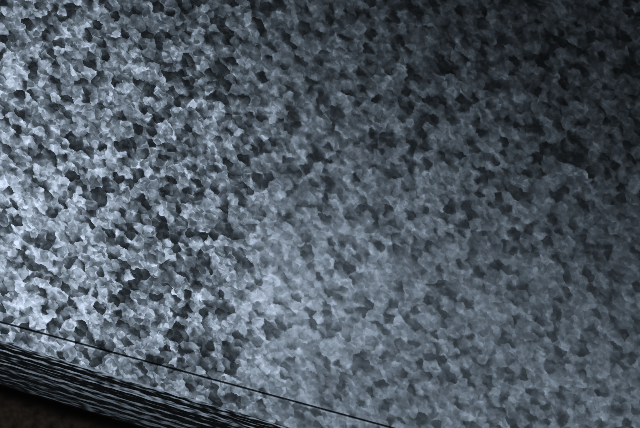
Give the GLSL for this texture, as a Shadertoy shader.

```glsl
// Galvanised steel sheet: crystalline zinc spangle lit by two soft glows,
// with the streaked edge of a sheet stack in the lower left corner.
// Soft Voronoi facets give the grains, gradient noise the mottling and glints.

vec2 hash2(vec2 p) {
    vec3 q = fract(vec3(p.xyx) * vec3(0.1031, 0.1030, 0.0973));
    q += dot(q, q.yzx + 33.33);
    return fract((q.xx + q.yz) * q.zy);
}

vec2 direction(float turn) {
    float angle = 6.2832 * turn;
    return vec2(cos(angle), sin(angle));
}

float cornerSlope(vec2 corner, vec2 offset) {
    return dot(direction(hash2(corner).x), offset);
}

float gradientNoise(vec2 p) {
    vec2 cell = floor(p), f = fract(p);
    vec2 u = f * f * f * (f * (f * 6.0 - 15.0) + 10.0);
    vec2 e = vec2(1.0, 0.0);
    float low = mix(cornerSlope(cell, f), cornerSlope(cell + e.xy, f - e.xy), u.x);
    float high = mix(cornerSlope(cell + e.yx, f - e.yx), cornerSlope(cell + e.xx, f - e.xx), u.x);
    return mix(low, high, u.y);
}

float fbm(vec2 p) {
    float sum = 0.0, weight = 0.6;
    for (int i = 0; i < 3; i++) {
        sum += weight * gradientNoise(p);
        p = mat2(1.6, 1.2, -1.2, 1.6) * p + 7.3;
        weight *= 0.55;
    }
    return sum;
}

// Tilted facets with random tones; sharpness sets how crisp their borders are
float spangle(vec2 p, float sharpness) {
    vec2 cell = floor(p);
    float sum = 0.0, total = 0.0;
    for (int y = -1; y <= 1; y++) {
        for (int x = -1; x <= 1; x++) {
            vec2 id = cell + vec2(x, y);
            vec2 toPoint = p - id - hash2(id);
            vec2 seed = hash2(id + 57.0);
            float tone = seed.x + 0.35 * dot(toPoint, direction(seed.y));
            float weight = exp(-sharpness * dot(toPoint, toPoint));
            sum += weight * tone;
            total += weight;
        }
    }
    return sum / max(total, 1e-9);
}

float glow(vec2 p, vec2 center, vec2 radius) {
    vec2 q = (p - center) / radius;
    return exp(-dot(q, q));
}

float sheetLight(vec2 p) {
    float shade = dot(p - vec2(0.75, 0.5), vec2(0.5, 0.7));
    float light = 0.36 - 0.24 * smoothstep(-0.1, 0.65, shade);
    light += 0.23 * glow(p, vec2(-0.04, 0.44), vec2(0.28, 0.34));
    float seam = smoothstep(0.53, 0.58, p.x);
    return light + 0.15 * mix(0.35, 1.0, seam) * glow(p, vec2(0.65, 0.27), vec2(0.25, 0.22));
}

float steelSheet(vec2 p) {
    // Focus is crisp on the left and soft past the seam
    float crisp = 1.0 - smoothstep(0.40, 0.72, p.x + 0.08 * fbm(p * 6.0));
    float upper = smoothstep(0.3, 0.8, p.y);
    vec2 warped = p + 0.012 * vec2(fbm(p * 45.0), fbm(p * 45.0 + 40.0));
    // Grains stretch towards the lower right
    vec2 grainSpace = mat2(0.75, 0.66, -0.66, 0.75) * warped * vec2(1.0, 0.95);
    grainSpace *= vec2(0.82, 1.2);

    float coarse = spangle(grainSpace * 52.0, mix(9.0, 20.0, crisp));
    float fine = spangle(grainSpace * 105.0 + 19.0, mix(8.0, 14.0, crisp));
    float grain = 0.56 * coarse + 0.40 * fine - 0.46;
    grain -= 0.30 * (1.0 - smoothstep(0.08, 0.36, coarse));
    grain += 0.14 * fbm(p * 24.0) + 0.30 * fbm(p * 82.0);
    float contrast = mix(mix(0.80, 1.25, upper), 1.50, crisp);
    float tone = sheetLight(p) * exp(contrast * grain + 0.04);

    // Tiny glints on the brighter facets
    float speck = smoothstep(0.20, 0.55, gradientNoise(grainSpace * vec2(135.0, 95.0)));
    tone += speck * mix(0.12, 0.42, crisp) * smoothstep(0.3, 0.75, coarse) * (0.2 + sheetLight(p));
    // Highlights roll off softly
    float excess = max(tone - 0.55, 0.0);
    return tone - excess + excess / (1.0 + 1.3 * excess);
}

// Streaked layers, seen by depth below the top edge
float stackEdge(vec2 p, float depth) {
    float layers = gradientNoise(vec2(p.x * 1.6, depth * 170.0));
    float wear = gradientNoise(vec2(p.x * 45.0, depth * 260.0));
    float streak = smoothstep(-0.12, 0.5, layers + 0.6 * wear);
    return 0.05 + 0.5 * streak * (1.0 - 0.5 * smoothstep(0.0, 0.1, depth));
}

void mainImage(out vec4 fragColor, in vec2 fragCoord) {
    vec2 p = fragCoord / iResolution.y;
    float pixel = 1.0 / iResolution.y;
    float tone = steelSheet(p);

    // Thin dark gap along the top sheet, with a faint lit lip
    float gap = p.y - 0.248 + 0.27 * p.x;
    tone *= 1.0 - 0.8 * (1.0 - smoothstep(0.0005, 0.001 + pixel, abs(gap)));
    tone += 0.06 * (1.0 - smoothstep(0.0, 0.003, abs(gap + 0.005)));

    // Stack of sheet edges, then the dark ground below
    float depth = 0.203 - 0.30 * p.x - p.y;
    tone = mix(tone, stackEdge(p, depth), smoothstep(-pixel, pixel, depth));
    float ground = smoothstep(0.098, 0.102 + pixel, depth);

    vec3 steelTint = mix(vec3(0.85, 1.0, 1.12), vec3(0.945, 1.0, 1.095), clamp(tone, 0.0, 1.0));
    vec3 steel = steelTint * min(tone, 0.92);
    vec3 soil = vec3(0.10, 0.085, 0.075) * (0.9 + fbm(p * 45.0)) * smoothstep(0.11, 0.15, depth);
    fragColor = vec4(mix(steel, soil + 0.012, ground), 1.0);
}
```
